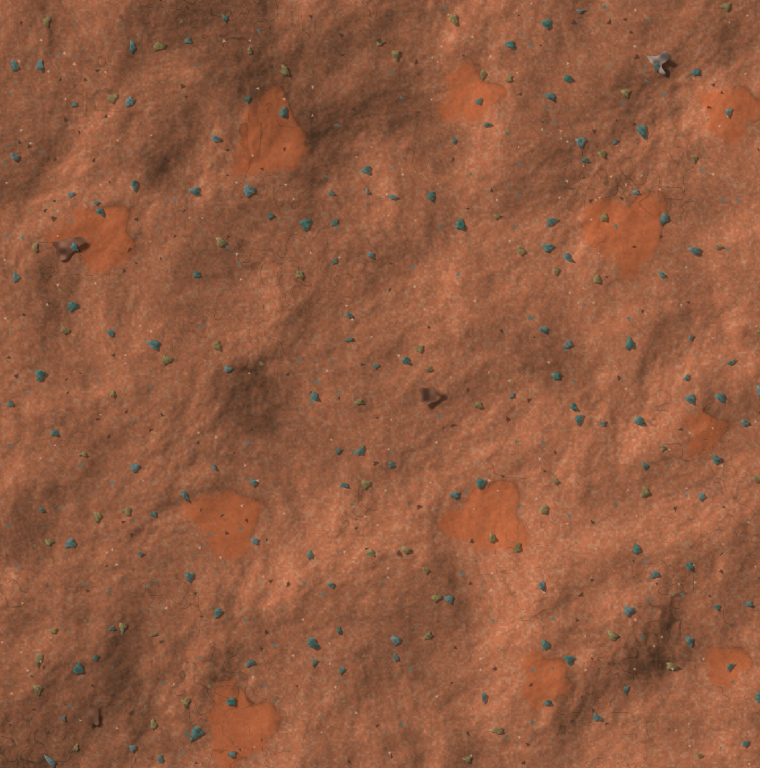
This texture is drawn by a WebGL 2 fragment shader. Its source:

```glsl
#version 300 es
precision highp float;
// Rust-red sandy ground with soft dunes, bare patches, grey stones and scattered teal flakes.

#define LIGHT vec2(-0.83, 0.55)
#define RELIEF 0.25
#define GRAIN 0.34
#define FLAKE_DENSITY 0.30
#define CHIP_DENSITY 0.10
#define PATCH_DENSITY 0.60
#define STONE_DENSITY 0.24
#define SHADE_COLOR vec3(0.39, 0.25, 0.175)
#define LIT_COLOR vec3(0.72, 0.435, 0.305)
#define DUST_COLOR vec3(0.57, 0.43, 0.33)
#define PATCH_COLOR vec3(0.66, 0.335, 0.19)

uniform vec2 u_resolution;
out vec4 fragColor;

struct Spot { float dist; vec2 offset; float id; };

vec4 hash4(vec2 cell) {
  vec4 v = fract(cell.xyxy * vec4(0.1031, 0.1030, 0.0973, 0.1099));
  v += dot(v, v.wzxy + 33.33);
  return fract((v.xxyz + v.yzzw) * v.zywx);
}

mat2 turn(float a) { return mat2(cos(a), sin(a), -sin(a), cos(a)); }

float noise(vec2 p) {
  vec2 c = floor(p), f = fract(p);
  f = f * f * f * (f * (f * 6.0 - 15.0) + 10.0);
  return mix(mix(hash4(c).x, hash4(c + vec2(1, 0)).x, f.x),
             mix(hash4(c + vec2(0, 1)).x, hash4(c + vec2(1, 1)).x, f.x), f.y);
}

// Each octave adds a similar amount of slope.
float height(vec2 p) {
  float sum = 0.0, amp = RELIEF, freq = 5.0;
  p += 0.012 * sin(p.yx * 19.0 + 2.0 * sin(p * 11.0));
  for (int i = 0; i < 6; i++) {
    p = turn(0.9) * p + 3.7;
    sum += amp / freq * noise(p * freq);
    freq *= 2.03;
    amp *= 0.84;
  }
  return sum;
}

// Closest irregular shape among jittered grid cells.
Spot scatter(vec2 p, float cells, float density, float radius, float stretch, float seed) {
  Spot best = Spot(1.0, vec2(0), 0.0);
  vec2 base = floor(p * cells);
  for (int y = -1; y <= 1; y++)
    for (int x = -1; x <= 1; x++) {
      vec2 cell = base + vec2(x, y);
      vec4 h = hash4(cell + seed);
      if (h.z > density) continue;
      float id = h.z / density;
      vec2 offset = p - (cell + 0.15 + 0.7 * h.xy) / cells;
      vec2 q = turn(h.w * 6.283) * offset * vec2(1.0, 1.0);
      q.y *= mix(1.0, stretch, fract(id * 5.7));
      float a = atan(q.y, q.x + 1e-6);
      float lobes = 1.0 + 0.18 * sin(3.0 * a + id * 20.0) + 0.10 * sin(5.0 * a + id * 37.0);
      float d = length(q) * lobes - radius * (0.6 + 0.6 * fract(id * 7.3));
      if (d < best.dist) best = Spot(d, offset, id);
    }
  return best;
}

float cover(float d, float soft) { return 1.0 - smoothstep(-soft, soft, d); }

vec3 flakeColor(float id) {
  vec3 c = mix(vec3(0.25, 0.40, 0.36), vec3(0.36, 0.44, 0.44), fract(id * 13.1));
  return mix(c, vec3(0.53, 0.45, 0.27), step(0.66, fract(id * 3.9)) * 0.85);
}

void main() {
  vec2 p = gl_FragCoord.xy / u_resolution.y;
  float edge = 0.8 / u_resolution.y + 0.0005;
  vec2 wobble = vec2(noise(p * 60.0), noise(p * 60.0 + 41.0)) - 0.5;

  // Dune light and broad hollows
  float e = 0.002;
  float slope = (height(p - LIGHT * e) - height(p + LIGHT * e)) / (2.0 * e);
  float tone = 0.53 + slope + 0.22 * (noise(p * 3.3 + 8.0) - 0.5);
  float hollow = smoothstep(0.68, 0.95, noise(turn(0.6) * p * vec2(7.0, 12.0) + 5.0));
  tone -= 0.28 * hollow;

  // Bare patches with a shaded rim
  Spot bare = scatter(p + wobble * 0.012, 4.0, PATCH_DENSITY, 0.044, 1.3, 17.0);
  float patchMask = cover(bare.dist, 0.007);
  vec2 outward = bare.offset / (length(bare.offset) + 1e-4);
  float rim = exp(-abs(bare.dist) / 0.004) * smoothstep(0.2, 0.9, dot(outward, vec2(0.8, 0.6)));
  tone = mix(tone, 0.55 + 0.5 * slope, patchMask * 0.6) - 0.35 * rim;

  // Broken cracks and sand grain
  float crack = 1.0 - smoothstep(0.0, 0.05, abs(noise(p * 24.0 + wobble * 1.5) - 0.5));
  tone -= 0.25 * crack * smoothstep(0.55, 0.8, noise(p * 9.0 + 30.0));
  float grain = 0.6 * noise(p * 390.0) + 0.4 * noise(turn(0.5) * p * 210.0) - 0.5;
  tone += GRAIN * grain * (1.0 - 0.4 * patchMask);
  vec3 color = mix(SHADE_COLOR, LIT_COLOR, clamp(tone, -0.35, 1.15));
  color = mix(color, PATCH_COLOR * (0.7 + 0.55 * tone), patchMask * 0.6);
  float dust = smoothstep(0.5, 0.85, noise(p * 300.0 + 70.0));
  color = mix(color, DUST_COLOR * (0.65 + 0.65 * tone), 0.5 * dust * (1.0 - 0.6 * patchMask));

  // Stones and their shadows
  vec2 rough = p + wobble * 0.010;
  Spot stone = scatter(rough, 5.0, STONE_DENSITY, 0.017, 1.6, 53.0);
  float stoneShade = cover(scatter(rough + LIGHT * 0.007, 5.0, STONE_DENSITY, 0.017, 1.6, 53.0).dist, 0.003);
  color *= 1.0 - 0.5 * stoneShade;
  float facet = dot(stone.offset, LIGHT) * 12.0 + 1.1 * (noise(p * 110.0) - 0.5);
  vec3 stoneColor = mix(vec3(0.50, 0.43, 0.39), vec3(0.43, 0.29, 0.22), step(0.6, stone.id));
  color = mix(color, stoneColor * (1.0 + 0.7 * facet), cover(stone.dist, 0.0015));

  // Flakes, small chips and pale specks
  vec2 bent = p + wobble * 0.004;
  Spot flake = scatter(bent, 26.0, FLAKE_DENSITY, 0.0062, 1.9, 91.0);
  float flakeShade = cover(scatter(bent + LIGHT * 0.003, 26.0, FLAKE_DENSITY, 0.0062, 1.9, 91.0).dist, 0.0015);
  color *= 1.0 - 0.38 * flakeShade;
  float sheen = 0.95 + 40.0 * dot(flake.offset, LIGHT) + 0.5 * grain;
  color = mix(color, flakeColor(flake.id) * sheen, 0.88 * cover(flake.dist, edge));
  Spot chip = scatter(bent, 60.0, CHIP_DENSITY, 0.0026, 2.0, 131.0);
  vec3 chipColor = mix(flakeColor(chip.id), vec3(0.27, 0.19, 0.14), step(0.5, fract(chip.id * 9.1)));
  color = mix(color, chipColor, 0.75 * cover(chip.dist, edge));
  Spot speck = scatter(p, 90.0, 0.025, 0.0014, 1.4, 177.0);
  color = mix(color, vec3(0.80, 0.66, 0.56), 0.8 * cover(speck.dist, edge));

  fragColor = vec4(clamp(color, 0.0, 1.0), 1.0);
}
```
